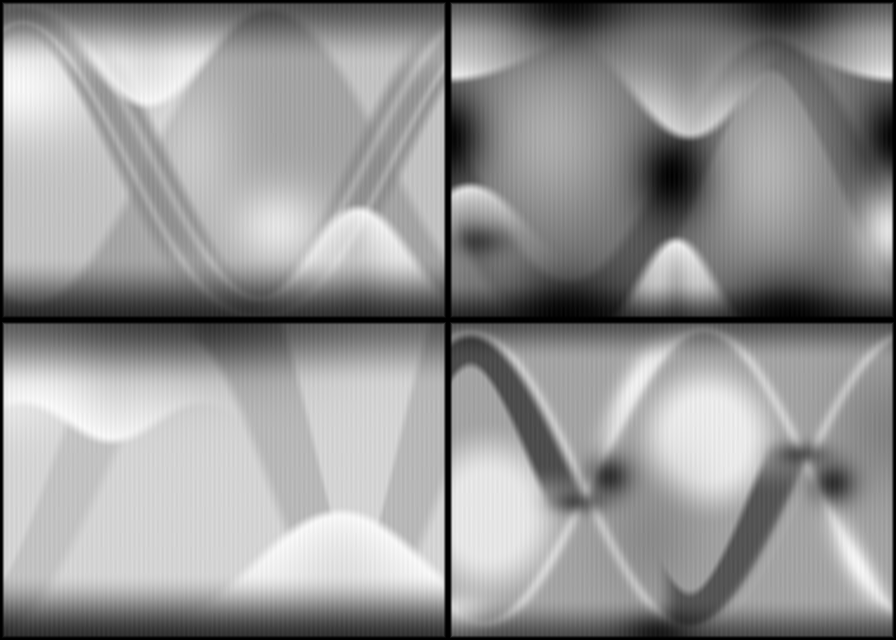
Reproduce this background procedurally as a Shadertoy shader.

```glsl
// Four framed grey panels of crossing soft sine waves, with glows and fine vertical grain.
const float TAU = 6.2831853;
const float EDGE = 0.018;       // softness of wave edges
const float FRAME = 0.009;      // half width of the black dividers
const float STRIPES = 95.0;     // grain columns per panel
const float GRAIN = 0.022;      // grain strength
const float WHITE = 0.97;
const float BLACK = 0.02;

float hash(vec2 p) {
    vec3 q = fract(p.xyx * 0.1031);
    q += dot(q, q.yzx + 33.33);
    return fract((q.x + q.y) * q.z);
}

// Signed distance to a cosine; w = (middle, amplitude, peak x, period), positive above.
float wave(vec2 p, vec4 w) {
    float a = TAU * (p.x - w.z) / w.w;
    float slope = w.y * TAU / w.w * sin(a);
    return (p.y - w.x - w.y * cos(a)) / sqrt(1.0 + slope * slope);
}
float side(float d) { return smoothstep(-EDGE, EDGE, d); }
float glow(float d, float reach) { return side(d) * exp(-max(d, 0.0) / reach); }
float ridge(float d, float width) { return exp(-d * d / (width * width)); }
float band(float d, float halfWidth) { return side(halfWidth - abs(d)); }
float blob(vec2 p, vec2 c, vec2 r) {
    vec2 d = (p - c) / r;
    return exp(-dot(d, d));
}
float fadeEnds(float y, float low, float high, float reach) {
    return mix(low, 1.0, smoothstep(0.0, reach, y))
         * mix(high, 1.0, smoothstep(1.0, 1.0 - reach, y));
}

float twinBands(vec2 p) {
    float sweep = wave(p, vec4(0.5, 0.46, 0.05, 1.06));
    float arch = wave(p, vec4(0.51, 0.46, 0.6, 1.06));
    float valley = wave(p, vec4(0.82, 0.15, 0.6, 0.54));
    float hump = wave(p, vec4(0.19, 0.16, 0.8, 0.5));
    float t = mix(0.76, 0.64, side(-arch));
    t += 0.14 * blob(p, vec2(0.43, 0.52), vec2(0.1, 0.25));
    t += 0.2 * blob(p, vec2(0.04, 0.73), vec2(0.17, 0.16));
    float steep = smoothstep(0.48, 0.2, abs(p.y - 0.5));
    t = mix(t, 0.53, 0.8 * band(sweep, 0.06) * steep);
    t += 0.1 * (ridge(sweep - 0.025, 0.012) + ridge(sweep + 0.03, 0.01));
    t = mix(t, WHITE, glow(valley, 0.16) * ridge(p.x - 0.33, 0.22));
    t = mix(t, WHITE, 0.75 * blob(p, vec2(0.62, 0.29), vec2(0.11, 0.13)));
    t = mix(t, WHITE, glow(-hump, 0.18) * ridge(p.x - 0.82, 0.2));
    return t * fadeEnds(p.y, 0.25, 0.4, 0.2);
}

float darkKnots(vec2 p) {
    float valley = wave(p, vec4(0.73, 0.16, 0.26, 0.56));
    float hump = wave(p, vec4(0.12, 0.13, 0.51, 0.34));
    float t = 0.43;
    t = mix(t, 0.67, blob(p, vec2(0.23, 0.57), vec2(0.17, 0.28)));
    t = mix(t, 0.7, blob(p, vec2(0.71, 0.48), vec2(0.15, 0.32)));
    t -= 0.1 * band(wave(p, vec4(0.5, 0.38, 0.72, 0.9)) + 0.05, 0.05);
    // Dark knots: alternating along the rims, and three on the middle line.
    for (int i = 0; i < 3; i++) {
        float x = 0.5 * float(i);
        t = mix(t, BLACK, blob(p, vec2(x, 0.57 - 0.12 * float(i == 1)), vec2(0.075, 0.14)));
        for (int k = 0; k < 2; k++)
            t = mix(t, BLACK, 0.95 * blob(p, vec2(x + 0.26, float(k)), vec2(0.13, 0.13)));
    }
    t = mix(t, WHITE, glow(valley, 0.11) * blob(p, vec2(0.53, 0.66), vec2(0.14, 0.18)));
    t = mix(t, WHITE, glow(-hump, 0.16) * ridge(p.x - 0.51, 0.11));
    float corner = wave(p, vec4(0.87, 0.12, 0.5, 1.0));
    t = mix(t, WHITE, glow(corner, 0.16) * (ridge(p.x, 0.14) + ridge(p.x - 1.0, 0.14)));
    float leftHump = wave(p, vec4(0.3, 0.12, 0.05, 0.5));
    t = mix(t, 0.95, glow(-leftHump, 0.12) * ridge(p.x - 0.04, 0.11));
    t = mix(t, 0.95, 0.9 * blob(p, vec2(0.99, 0.28), vec2(0.08, 0.13)));
    t -= 0.25 * blob(p, vec2(0.07, 0.25), vec2(0.07, 0.05));
    return t * fadeEnds(p.y, 0.35, 0.65, 0.12);
}

float paleFolds(vec2 p) {
    float upper = wave(p, vec4(0.68, 0.06, 0.45, 0.4));
    float lower = wave(p, vec4(0.23, 0.17, 0.76, 0.8));
    float t = 0.83;
    float leftBand = wave(p, vec4(0.48, 0.46, 0.45, 0.95));
    float rightBand = wave(p, vec4(0.5, 0.45, 0.42, 0.75));
    t -= 0.07 * band(leftBand - 0.06, 0.07) * step(p.x, 0.45) * side(-upper);
    t -= 0.11 * band(rightBand - 0.07, 0.08) * smoothstep(0.4, 0.47, p.x) * side(lower);
    t += 0.15 * glow(upper, 0.14) * ridge(p.x - 0.22, 0.2);
    t += 0.08 * blob(p, vec2(0.02, 0.76), vec2(0.16, 0.12));
    t += 0.15 * glow(-lower, 0.16) * smoothstep(0.35, 0.65, p.x);
    t -= 0.38 * blob(p, vec2(0.38, 1.04), vec2(0.32, 0.2));
    return t * fadeEnds(p.y, 0.22, 0.5, 0.21);
}

float crossedWaves(vec2 p) {
    float falling = wave(p, vec4(0.5, 0.46, 0.05, 0.98));
    float rising = wave(p, vec4(0.51, 0.46, 0.57, 0.98));
    float t = 0.64;
    t = mix(t, 0.92, smoothstep(0.9, 0.4, length((p - vec2(0.58, 0.63)) / vec2(0.2, 0.3))));
    t = mix(t, 0.9, smoothstep(1.2, 0.5, length((p - vec2(0.09, 0.39)) / vec2(0.16, 0.25))));
    t = mix(t, 0.52, 0.8 * blob(p, vec2(0.45, 0.32), vec2(0.11, 0.2)));
    t = mix(t, 0.48, 0.8 * blob(p, vec2(0.98, 0.66), vec2(0.12, 0.2)));
    // Dark flanks beside the falling wave.
    t = mix(t, 0.3, band(falling + 0.055, 0.045) * smoothstep(0.38, 0.55, p.y) * step(p.x, 0.4));
    t = mix(t, 0.33, band(falling - 0.05, 0.055) * smoothstep(0.65, 0.45, p.y) * smoothstep(0.46, 0.52, p.x));
    t += 0.16 * (ridge(falling, 0.014) + ridge(rising, 0.014));
    t = mix(t, WHITE, 0.9 * ridge(rising - 0.015, 0.03) * blob(p, vec2(0.44, 0.78), vec2(0.13, 0.2)));
    t = mix(t, WHITE, 0.9 * ridge(rising, 0.035) * blob(p, vec2(0.91, 0.23), vec2(0.1, 0.17)));
    t = mix(t, WHITE, 0.8 * blob(p, vec2(0.02, 0.07), vec2(0.07, 0.07)));
    // Dark knots where the waves cross.
    for (int i = 0; i < 2; i++) {
        vec2 c = vec2(0.29, 0.43) + float(i) * vec2(0.5, 0.15);
        t = mix(t, 0.12, 0.65 * blob(p, c, vec2(0.055, 0.035)));
        t = mix(t, 0.12, 0.85 * blob(p, c + vec2(0.07, 0.08 - 0.17 * float(i)), vec2(0.05, 0.065)));
    }
    t = mix(t, 0.1, 0.8 * blob(p, vec2(0.47, 0.02), vec2(0.08, 0.06)));
    return t * fadeEnds(p.y, 0.45, 0.5, 0.13);
}

void mainImage(out vec4 fragColor, in vec2 fragCoord) {
    vec2 uv = fragCoord / iResolution.xy;
    vec2 cell = step(0.5, uv);
    vec2 p = fract(uv * 2.0);
    float tone = cell.y > 0.5 ? (cell.x < 0.5 ? twinBands(p) : darkKnots(p))
                              : (cell.x < 0.5 ? paleFolds(p) : crossedWaves(p));
    // Column grain, varied along each stripe.
    float column = p.x * STRIPES;
    float strength = 0.4 + 0.6 * hash(vec2(floor(column), floor(p.y * 24.0)) + cell * 101.0);
    tone += GRAIN * strength * cos(TAU * column);
    // Black frame.
    vec2 rim = min(p, 1.0 - p) * vec2(iResolution.x / iResolution.y, 1.0);
    tone *= smoothstep(FRAME * 0.5, FRAME * 1.8, min(rim.x, rim.y));
    fragColor = vec4(vec3(clamp(tone, 0.0, 1.0)), 1.0);
}
```
